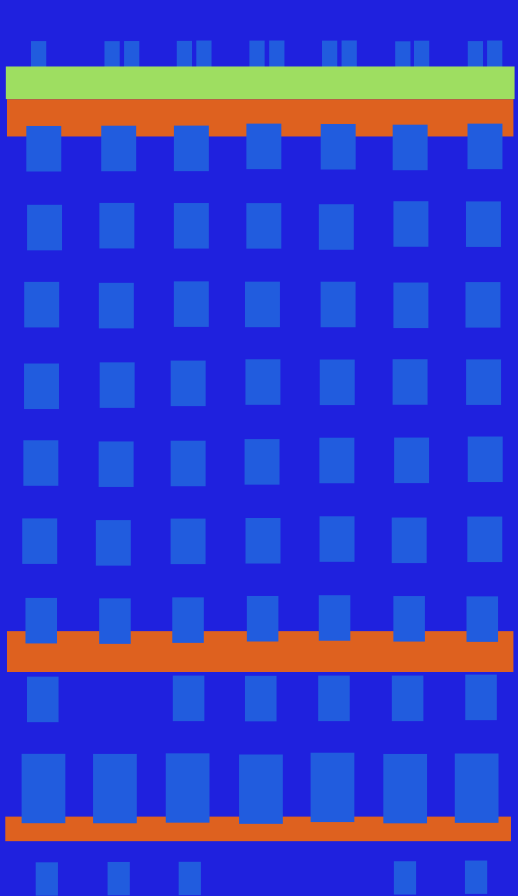
A Shadertoy shader for this pattern:

```glsl
const vec3 WALL = vec3(0.12, 0.13, 0.87);
const vec3 PANE = vec3(0.13, 0.36, 0.87);
const vec3 LEDGE = vec3(0.87, 0.38, 0.12);
const vec3 CORNICE = vec3(0.62, 0.87, 0.38);
const int COLUMNS = 7;
const int FLOORS = 7;
const ivec2 NO_GAP = ivec2(-1);

vec2 hash22(vec2 p) {
    vec3 q = fract(vec3(p.xyx) * vec3(0.1031, 0.1030, 0.0973));
    q += dot(q, q.yzx + 33.33);
    return fract((q.xx + q.yz) * q.zy);
}

// Coverage of an axis-aligned rectangle with an edge one pixel wide
float rectMask(vec2 p, vec2 centre, vec2 halfSize, float pixel) {
    vec2 inside = clamp((halfSize - abs(p - centre)) / pixel + 0.5, 0.0, 1.0);
    return inside.x * inside.y;
}

// Row of windows; columns gap.x to gap.y are left empty
float windowRow(vec2 p, vec2 start, vec2 pitch, vec2 halfSize,
                ivec2 gap, float seed, float jitter, float pixel) {
    float mask = 0.0;
    for (int i = 0; i < COLUMNS; i++) {
        if (i >= gap.x && i <= gap.y) continue;
        vec2 offset = (hash22(vec2(float(i), seed)) - 0.5) * jitter;
        vec2 centre = start + float(i) * pitch + offset;
        mask = max(mask, rectMask(p, centre, halfSize, pixel));
    }
    return mask;
}

// Seven regular floors whose columns drift left towards the ground
float mainFloors(vec2 p, float pixel) {
    float mask = 0.0;
    for (int i = 0; i < FLOORS; i++) {
        float level = float(i);
        vec2 start = vec2(0.0495 - 0.0008 * level, 0.834 - 0.0878 * level);
        vec2 pitch = vec2(0.0819 + 0.0001 * level, 0.0005);
        vec2 halfSize = vec2(i == FLOORS - 1 ? 0.0176 : 0.0195, 0.0254);
        mask = max(mask, windowRow(p, start, pitch, halfSize, NO_GAP,
                                   level + 3.0, 0.0035, pixel));
    }
    return mask;
}

// Tall ground-floor windows with smaller rows above and below
float lowerFloors(vec2 p, float pixel) {
    float upper = windowRow(p, vec2(0.0469, 0.2188), vec2(0.0817, 0.0004),
                            vec2(0.0176, 0.0254), ivec2(1), 21.0, 0.002, pixel);
    float tall = windowRow(p, vec2(0.0484, 0.1191), vec2(0.0807, 0.0003),
                           vec2(0.0244, 0.0387), NO_GAP, 22.0, 0.002, pixel);
    float cellar = windowRow(p, vec2(0.0527, 0.0189), vec2(0.0798, 0.0003),
                             vec2(0.0124, 0.0186), ivec2(3, 4), 23.0, 0.001, pixel);
    return max(upper, max(tall, cellar));
}

// Paired narrow windows, with a single one in the first column
float atticPairs(vec2 p, float pixel) {
    vec2 pitch = vec2(0.0811, 0.0);
    vec2 halfSize = vec2(0.0085, 0.0156);
    float left = windowRow(p, vec2(0.0436, 0.9388), pitch, halfSize,
                           NO_GAP, 31.0, 0.001, pixel);
    float right = windowRow(p, vec2(0.0654, 0.9388), pitch, halfSize,
                            ivec2(0), 32.0, 0.001, pixel);
    return max(left, right);
}

float ledges(vec2 p, float pixel) {
    float top = rectMask(p, vec2(0.2904, 0.8685), vec2(0.2826, 0.0208), pixel);
    float middle = rectMask(p, vec2(0.2904, 0.2728), vec2(0.2826, 0.0228), pixel);
    float base = rectMask(p, vec2(0.2881, 0.0749), vec2(0.2822, 0.0137), pixel);
    return max(top, max(middle, base));
}

void mainImage(out vec4 fragColor, in vec2 fragCoord) {
    // One unit is the canvas height
    float pixel = 1.0 / iResolution.y;
    vec2 p = fragCoord * pixel;

    // Layers from back to front
    vec3 colour = mix(WALL, PANE, atticPairs(p, pixel));
    colour = mix(colour, LEDGE, ledges(p, pixel));
    float cornice = rectMask(p, vec2(0.2904, 0.9076), vec2(0.2839, 0.0182), pixel);
    colour = mix(colour, CORNICE, cornice);
    float panes = max(mainFloors(p, pixel), lowerFloors(p, pixel));
    colour = mix(colour, PANE, panes);

    fragColor = vec4(colour, 1.0);
}
```
